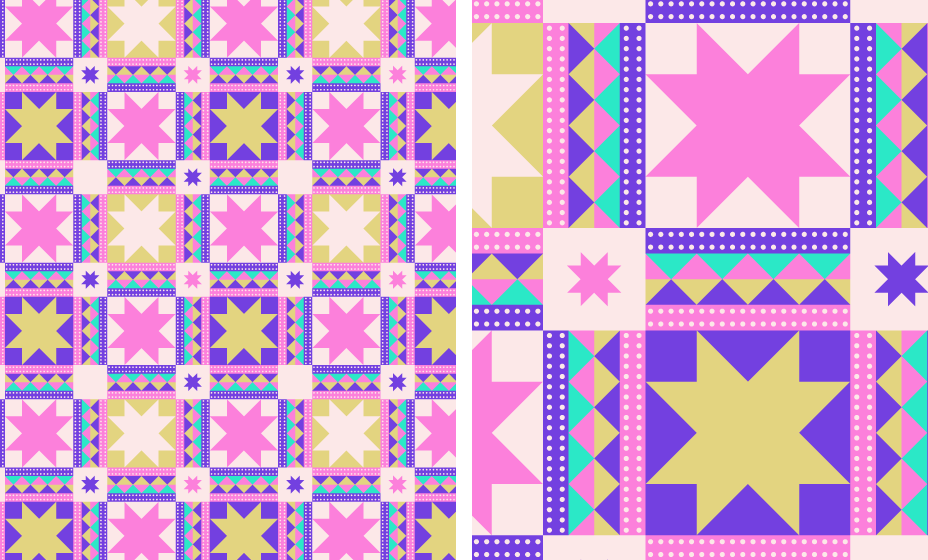
Left: the whole. Right: its middle third, enlarged.
Give the GLSL for this pattern, as a Shadertoy shader.

```glsl
// Patchwork quilt: sawtooth star blocks, dotted and triangle sashing, small corner stars.

const vec3 PINK = vec3(0.99, 0.50, 0.86);
const vec3 CREAM = vec3(0.99, 0.91, 0.91);
const vec3 PURPLE = vec3(0.45, 0.25, 0.88);
const vec3 GOLD = vec3(0.89, 0.83, 0.50);
const vec3 TEAL = vec3(0.17, 0.91, 0.78);

// Eight-pointed sawtooth star filling the square [-1, 1]
bool inStar(vec2 q) {
    vec2 a = abs(q);
    float lo = min(a.x, a.y), hi = max(a.x, a.y);
    return hi < 1.0 && lo < 0.5 && hi - lo < 0.5;
}

// Sash of four strips: across runs 0..4, along runs 0..1
vec3 sash(float across, float along, bool evenBlock) {
    float s = evenBlock ? across : 4.0 - across;
    float d = abs(s - 2.0);
    bool purpleHalf = s < 2.0;

    // Outer strips with two rows of dots
    if (d > 1.0) {
        vec2 dotPos = (fract(vec2(along * 20.0, s * 2.0)) - 0.5) * vec2(0.1, 0.125);
        if (length(dotPos) < 0.025) return CREAM;
        return purpleHalf ? PURPLE : PINK;
    }

    // Inner strips with triangles pointing at the centre line
    float tooth = 2.0 * abs(fract(along * 4.0) - 0.5);
    if (d > tooth) return purpleHalf ? TEAL : PURPLE;
    return purpleHalf ? PINK : GOLD;
}

// Quilt colour; one unit is one block plus its sash, y runs down
vec3 quilt(vec2 p) {
    vec2 cell = floor(p);
    vec2 g = fract(p) * 3.0;
    bool evenBlock = mod(cell.x + cell.y, 2.0) < 0.5;
    bool evenRow = mod(cell.y, 2.0) < 0.5;

    // Large star block
    if (g.x < 2.0 && g.y < 2.0) {
        bool star = inStar(g - 1.0);
        if (evenBlock) return star ? PINK : CREAM;
        if (evenRow) return star ? CREAM : GOLD;
        return star ? GOLD : PURPLE;
    }

    // Sashes beside and below the block
    if (g.y < 2.0) return sash((g.x - 2.0) * 4.0, g.y * 0.5, evenBlock);
    if (g.x < 2.0) return sash((g.y - 2.0) * 4.0, g.x * 0.5, evenBlock);

    // Corner square, plain in every fourth place
    if (!inStar((g - 2.5) / 0.265)) return CREAM;
    return evenBlock ? PURPLE : (evenRow ? PINK : CREAM);
}

void mainImage(out vec4 fragColor, in vec2 fragCoord) {
    // Average a grid of samples for smooth edges
    const int N = 4;
    vec3 sum = vec3(0.0);
    for (int j = 0; j < N; j++) {
        for (int i = 0; i < N; i++) {
            vec2 offset = (vec2(i, j) + 0.5) / float(N) - 0.5;
            vec2 uv = (fragCoord + offset) / iResolution.y;
            sum += quilt(vec2(uv.x, 1.0 - uv.y) * 5.466 + vec2(-0.048, 0.103));
        }
    }
    fragColor = vec4(sum / float(N * N), 1.0);
}
```
